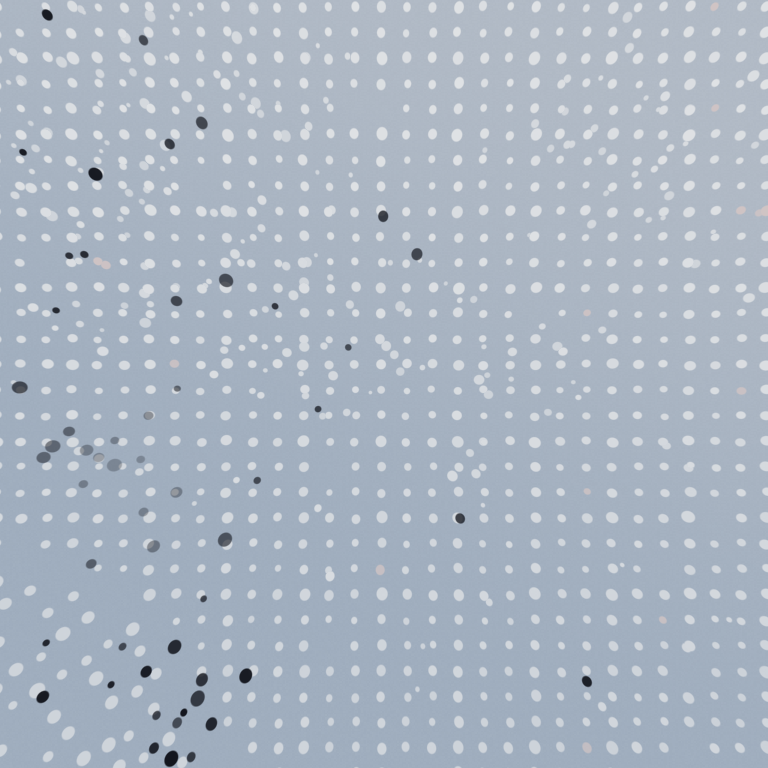
This pattern is drawn by a Shadertoy shader. Its source:

```glsl
// Pale dots on a blue-grey ground: a 30 by 30 lattice with loose drops, dark specks and a tilted corner fan
const vec2 CENTER = vec2(0.5);
const vec2 GRID_COUNT = vec2(29.87, 30.05);
const vec2 GRID_ORIGIN = vec2(0.0273, 0.026);
const vec3 GROUND_LOW = vec3(0.625, 0.68, 0.745);
const vec3 GROUND_HIGH = vec3(0.695, 0.73, 0.775);
const vec3 PALE = vec3(0.88, 0.89, 0.90);
const vec3 PINKISH = vec3(0.82, 0.77, 0.77);
const vec3 DARK = vec3(0.07, 0.08, 0.11);

float hash(vec2 p, float seed) {
    return fract(sin(dot(p, vec2(127.1, 311.7)) + seed * 74.7) * 43758.5453);
}

vec2 hash2(vec2 p, float seed) {
    return vec2(hash(p, seed), hash(p, seed + 0.37));
}

float bump(vec2 p, vec2 at, vec2 size) {
    vec2 d = (p - at) / size;
    return exp(-dot(d, d));
}

// Soft ellipse, drawn out along the ray from the canvas centre
float drop(vec2 p, vec2 at, float radius, float soft) {
    vec2 ray = at - CENTER;
    float reach = length(ray);
    vec2 axis = ray / max(reach, 1e-4);
    float stretch = 1.0 + 0.65 * reach;
    vec2 d = p - at;
    vec2 local = vec2(dot(d, axis) / stretch, dot(d, vec2(-axis.y, axis.x)));
    return 1.0 - smoothstep(radius - soft, radius + soft, length(local));
}

// Regular lattice; every third row and column carries larger dots
float lattice(vec2 p, float soft) {
    vec2 id = round((p - GRID_ORIGIN) * GRID_COUNT);
    vec2 at = GRID_ORIGIN + (id + (hash2(id, 1.0) - 0.5) * 0.1) / GRID_COUNT;
    float bigColumn = step(1.5, mod(id.x, 3.0));
    float bigRow = 1.0 - step(0.5, mod(id.y, 3.0));
    float radius = 0.0039 + 0.0011 * bigColumn + 0.0010 * bigRow + 0.0013 * hash(id, 2.0);
    float present = step(0.29, length(at)) * step(0.015, hash(id, 3.0));
    float opacity = mix(0.66, 0.88, smoothstep(0.0, 0.9, at.y)) + 0.1 * hash(id, 4.0);
    return drop(p, at, radius, soft) * present * opacity;
}

// Share of cells that hold a loose pale drop
float looseDensity(vec2 p) {
    float density = 0.02;
    density += 0.40 * bump(p, vec2(0.15, 0.84), vec2(0.24, 0.25));
    density += 0.32 * bump(p, vec2(0.46, 0.54), vec2(0.23, 0.13));
    density += 0.38 * bump(p, vec2(0.84, 0.82), vec2(0.11, 0.09));
    density += 0.45 * bump(p, vec2(0.628, 0.28), vec2(0.012, 0.24));
    return density * step(0.31, length(p));
}

float looseDrops(vec2 p, float count, float seed, float soft) {
    vec2 id = floor(p * count);
    vec2 at = (id + 0.5 + (hash2(id, seed) - 0.5) * 0.5) / count;
    float present = step(hash(id, seed + 1.0), looseDensity(at));
    float radius = mix(0.0022, 0.0066, hash(id, seed + 2.0));
    return drop(p, at, radius, soft) * present * (0.65 + 0.25 * hash(id, seed + 3.0));
}

// Tilted rows that fill the lower left corner
float cornerFan(vec2 p, float soft) {
    mat2 turn = mat2(0.82, 0.57, -0.57, 0.82);
    float count = 27.0;
    vec2 id = floor(p * turn * count);
    vec2 at = turn * (id + 0.5 + (hash2(id, 40.0) - 0.5) * 0.35) / count;
    float present = step(length(at), 0.255) * step(0.25, hash(id, 41.0));
    float radius = mix(0.0045, 0.0088, hash(id, 42.0));
    return drop(p, at, radius, soft) * present * 0.72;
}

// Dark and translucent grey specks, thicker on the left and by the fan
float darkSpecks(vec2 p, float count, float seed, float soft) {
    vec2 id = floor(p * count);
    vec2 at = (id + 0.5 + (hash2(id, seed) - 0.5) * 0.5) / count;
    float density = 0.012 + 0.045 * (1.0 - smoothstep(0.1, 0.5, at.x));
    density += 0.03 * bump(at, vec2(0.55, 0.57), vec2(0.2, 0.12));
    density += 0.65 * bump(at, vec2(0.22, 0.04), vec2(0.05, 0.09));
    density += 0.16 * bump(at, vec2(0.12, 0.36), vec2(0.15, 0.1));
    float present = step(hash(id, seed + 1.0), density);
    float radius = mix(0.0038, 0.0085, hash(id, seed + 2.0));
    float greyZone = bump(at, vec2(0.17, 0.38), vec2(0.16, 0.15));
    float strength = mix(mix(0.65, 1.0, hash(id, seed + 3.0)), 0.25, greyZone);
    return drop(p, at, radius, soft) * present * strength;
}

void mainImage(out vec4 fragColor, in vec2 fragCoord) {
    vec2 p = fragCoord / iResolution.xy;
    float soft = max(0.0011, 0.8 / iResolution.y);

    // Ground gradient with faint grain
    float light = smoothstep(0.35, 1.35, p.x * 0.45 + p.y);
    vec3 color = mix(GROUND_LOW, GROUND_HIGH, light);
    color += (hash(floor(p * 512.0), 5.0) - 0.5) * 0.01;

    // Pale dots, now and then tinted
    float pale = max(lattice(p, soft), cornerFan(p, soft));
    pale = max(pale, looseDrops(p, 25.0, 10.0, soft));
    pale = max(pale, looseDrops(p, 34.0, 20.0, soft));
    vec2 gridCell = round((p - GRID_ORIGIN) * GRID_COUNT);
    vec3 paleColor = mix(PALE, PINKISH, step(0.985, hash(gridCell, 6.0)));
    color = mix(color, paleColor, pale);

    // Specks on top
    float dark = max(darkSpecks(p, 23.0, 50.0, soft), darkSpecks(p, 29.0, 60.0, soft));
    color = mix(color, DARK, dark);
    fragColor = vec4(color, 1.0);
}
```
